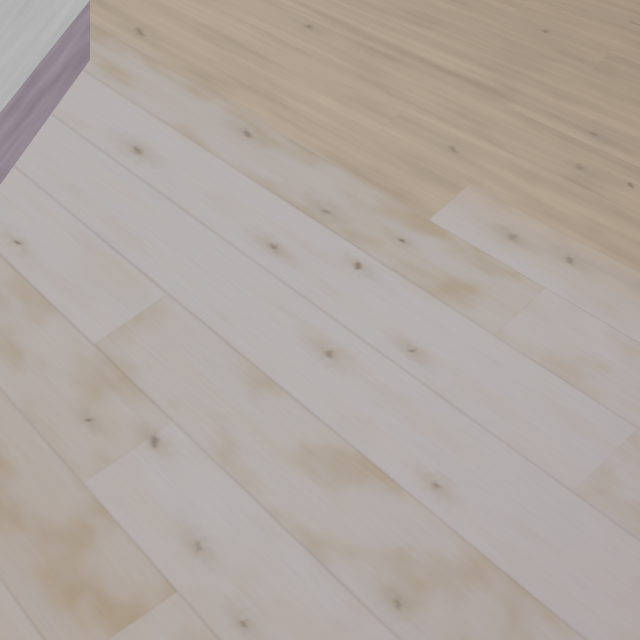
Reproduce this texture procedurally as a Shadertoy shader.

```glsl
#define PALE vec3(0.716, 0.697, 0.698)
#define TAN vec3(0.672, 0.622, 0.560)
#define WARM vec3(0.698, 0.638, 0.570)
#define SEAM vec3(0.560, 0.520, 0.500)
#define KNOT vec3(0.430, 0.365, 0.320)
#define BLOCK_TOP vec3(0.700, 0.705, 0.700)
#define BLOCK_SIDE vec3(0.570, 0.525, 0.565)
#define SEAM_WIDTH 0.0022
#define KNOT_SPACING 0.15
#define KNOT_CHANCE 0.36
#define GRAIN 0.018
#define ROW_CYCLE 5.0

// Tan amount of the left and right board of each row in the cycle
const float TONES[10] = float[10](0.12, 0.42, 0.5, 0.14, 0.62, 0.28, 0.06, 0.25, 0.05, 0.1);

vec2 hash2(vec2 p) {
    p = vec2(dot(p, vec2(127.1, 311.7)), dot(p, vec2(269.5, 183.3)));
    return fract(sin(p) * 43758.55);
}

float gradientNoise(vec2 p) {
    vec2 i = floor(p), f = p - i;
    vec2 u = f * f * f * (f * (f * 6.0 - 15.0) + 10.0);
    vec2 e = vec2(0.0, 1.0);
    float a = dot(hash2(i) * 2.0 - 1.0, f);
    float b = dot(hash2(i + e.yx) * 2.0 - 1.0, f - e.yx);
    float c = dot(hash2(i + e.xy) * 2.0 - 1.0, f - e.xy);
    float d = dot(hash2(i + e.yy) * 2.0 - 1.0, f - e.yy);
    return mix(mix(a, b, u.x), mix(c, d, u.x), u.y);
}

float fbm(vec2 p) {
    float sum = 0.0, amp = 1.0;
    for (int i = 0; i < 3; i++) {
        sum += amp * gradientNoise(p);
        p = p * 2.03 + 7.3;
        amp *= 0.5;
    }
    return sum;
}

// Dark core (x) and stained halo (y) of knots scattered along a row
vec2 knots(float along, float across, float row, float rowHeight) {
    vec2 mark = vec2(0.0);
    float cell = floor(along / KNOT_SPACING);
    for (float i = -1.0; i <= 1.0; i++) {
        vec2 id = vec2(cell + i, row);
        vec2 jitter = hash2(id), kind = hash2(id + 37.0);
        vec2 d = vec2(along - (cell + i + jitter.x) * KNOT_SPACING,
                      (across - mix(0.15, 0.85, jitter.y)) * rowHeight);
        float size = mix(0.0035, 0.0075, kind.y);
        float present = step(kind.x, KNOT_CHANCE);
        d += 0.012 * gradientNoise(d * 70.0 + id);
        d.x *= 0.75;
        mark.x += present * exp(-dot(d, d) / (size * size)) * mix(0.7, 0.25, kind.y);
        d.x *= 0.5;
        mark.y += present * exp(-dot(d, d) / (size * size * 9.0));
    }
    return mark;
}

vec3 floorColor(vec2 q) {
    // Perspective: n counts rows toward the viewer, s runs along each row
    float rowHeight = 0.0938 + 0.01 * q.x + 0.113 * q.y;
    float n = (q.y - 0.12 - 0.725 * q.x) / rowHeight;
    n -= 0.033 * min(n, 0.0) * min(n, 0.0);
    float s = q.y + q.x * (0.6 + 0.2 * q.x);
    float row = floor(n), across = n - row;

    // Staggered board ends
    float k = mod(row - 1.0, ROW_CYCLE);
    float boardEnd = 0.63 * pow(1.325, k);
    float side = smoothstep(-0.004, 0.004, s - boardEnd);
    float board = step(0.5, side);
    vec2 boardShift = hash2(vec2(row, board)) * 40.0;

    // Board tone, cloudy stains and long grain
    float stain = fbm(vec2(s * 6.0, n * 2.0) + boardShift);
    float streak = fbm(vec2(s * 2.5, n * 4.5) + boardShift.yx);
    float fine = gradientNoise(vec2(s * 12.0, n * 30.0) + boardShift);
    int first = int(2.0 * k + 0.5);
    float tone = mix(TONES[first], TONES[first + 1], side);
    float patches = smoothstep(-0.15, 0.65, stain);
    float tanAmount = tone * (0.55 + 1.3 * patches) + 0.1 * patches + 0.35 * streak;
    vec3 col = mix(PALE, TAN, clamp(tanAmount, 0.0, 1.15));

    // Warm light on the far rows, fading softly at the left border
    float fade = mix(0.3, 0.03, smoothstep(0.2, 0.65, q.x));
    float warmth = smoothstep(-2.0 + fade, -2.0 - fade, n);
    if (row == -3.0) warmth *= mix(1.0, 0.7 * (1.0 - across), side);
    vec3 warmWood = WARM * (1.0 + 0.06 * streak - 0.05 * patches);
    warmWood *= mix(vec3(1.0), vec3(0.93, 0.915, 0.90), smoothstep(0.3, 1.0, q.x - q.y));
    col = mix(col, warmWood, warmth);
    col *= 1.0 + GRAIN * (streak + fine);

    // Soft falloff toward the near corners
    col *= mix(vec3(1.0), vec3(0.965, 0.95, 0.945), smoothstep(1.1, 2.0, q.x + q.y));
    col *= mix(vec3(1.0), vec3(0.985, 0.965, 0.94), smoothstep(0.35, 1.0, q.y - q.x));

    // Knots and joints
    vec2 mark = knots(s, across, row, rowHeight);
    col = mix(col, TAN * 0.93, 0.45 * min(mark.y, 1.0));
    col = mix(col, KNOT, min(mark.x, 0.8));
    float seamDist = abs(n - round(n)) * rowHeight * 0.8 / SEAM_WIDTH;
    float endDist = abs(s - boardEnd) * 0.8 / SEAM_WIDTH;
    float wear = 0.8 + 0.6 * gradientNoise(vec2(s * 5.0, round(n) * 3.7));
    float seam = 0.32 * wear * exp(-seamDist * seamDist);
    seam *= mix(1.0, 0.25, smoothstep(0.5, 2.5, -n));
    float joint = 0.06 * exp(-endDist * endDist);
    return mix(col, SEAM, max(seam, joint));
}

// Raised block in the corner: light top and dark side, both grained
vec3 sceneColor(vec2 q) {
    if (q.x > 0.141 || q.y > 0.289 - 1.39 * q.x) return floorColor(q);
    float depth = q.y + 1.25 * q.x;
    float grain = fbm(vec2(q.x * 12.0, depth * 45.0));
    if (depth < 0.176) return BLOCK_TOP * (1.0 + 0.05 * grain);
    return BLOCK_SIDE * (1.0 + 0.12 * grain);
}

void mainImage(out vec4 fragColor, in vec2 fragCoord) {
    // Four samples smooth every edge
    vec3 col = vec3(0.0);
    for (int i = 0; i < 4; i++) {
        vec2 offset = vec2(i % 2, i / 2) * 0.5 - 0.25;
        vec2 uv = (fragCoord + offset) / iResolution.xy;
        col += sceneColor(vec2(uv.x, 1.0 - uv.y));
    }
    fragColor = vec4(col * 0.25, 1.0);
}
```
